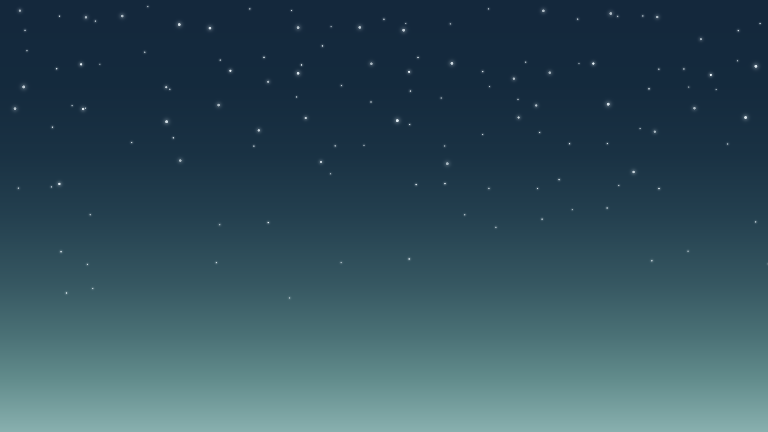
This background is drawn by a Shadertoy shader. Its source:

```glsl
// A dusk sky: a vertical gradient from deep navy to pale teal at the horizon,
// with two jittered-grid layers of stars that thin out toward the bottom.
// Each grid cell holds at most one star, drawn as a soft disc with a halo.

#define BRIGHT_CELLS 9.0     // cells per canvas height
#define FAINT_CELLS 11.0
#define BRIGHT_RADIUS 0.0033 // in canvas heights
#define FAINT_RADIUS 0.0017
#define BRIGHT_CHANCE 0.70
#define FAINT_CHANCE 0.72
#define HALO_STRENGTH 0.28
#define STAR_COLOR vec3(0.94, 0.98, 1.0)

const int STOP_COUNT = 8;
const float STOP_DEPTH[STOP_COUNT] =
    float[](0.0, 0.20, 0.36, 0.50, 0.655, 0.775, 0.875, 1.0);
const vec3 STOP_COLOR[STOP_COUNT] = vec3[](
    vec3(0.078, 0.155, 0.235), vec3(0.080, 0.165, 0.240),
    vec3(0.100, 0.195, 0.265), vec3(0.140, 0.250, 0.310),
    vec3(0.210, 0.340, 0.380), vec3(0.290, 0.440, 0.460),
    vec3(0.380, 0.545, 0.545), vec3(0.535, 0.690, 0.685));

// Three independent random values per cell
vec3 hash3(vec2 cell) {
    vec3 p = fract(cell.xyx * vec3(0.1031, 0.1030, 0.0973));
    p += dot(p, p.yxz + 33.33);
    return fract((p.xxy + p.yzz) * p.zyx);
}

// Sky color at a depth of 0 (top) to 1 (horizon)
vec3 skyGradient(float depth) {
    vec3 color = STOP_COLOR[0];
    for (int i = 1; i < STOP_COUNT; i++) {
        float t = (depth - STOP_DEPTH[i - 1]) / (STOP_DEPTH[i] - STOP_DEPTH[i - 1]);
        color = mix(color, STOP_COLOR[i], clamp(t, 0.0, 1.0));
    }
    return color;
}

// Coverage of one star layer; fade holds the depths where it starts and ends
float starLayer(vec2 p, float cells, float radius, float chance, vec2 fade, float seed) {
    vec2 cell = floor(p * cells);
    vec3 place = hash3(cell + seed);
    vec3 look = hash3(cell + seed + 57.0);
    vec2 center = (cell + mix(vec2(0.16), vec2(0.84), place.xy)) / cells;

    float density = chance * (1.0 - smoothstep(fade.x, fade.y, center.y));
    float present = step(place.z, density);

    float dist = length(p - center);
    float size = radius * mix(0.8, 1.1, look.x);
    float pixel = 1.0 / iResolution.y;
    float disc = 1.0 - smoothstep(size - 0.6 * pixel, size + 0.6 * pixel, dist);
    float halo = HALO_STRENGTH * exp(-dist * dist / (size * size * 4.5));
    return present * mix(0.65, 1.0, look.y) * max(disc, halo);
}

void mainImage(out vec4 fragColor, in vec2 fragCoord) {
    // Canvas heights, measured downward from the top edge
    vec2 p = vec2(fragCoord.x, iResolution.y - fragCoord.y) / iResolution.y;
    vec3 color = skyGradient(p.y);

    // Stars: a few bright ones high up, many faint ones reaching lower
    float bright = starLayer(p, BRIGHT_CELLS, BRIGHT_RADIUS, BRIGHT_CHANCE,
                             vec2(0.22, 0.52), 11.0);
    float faint = starLayer(p, FAINT_CELLS, FAINT_RADIUS, FAINT_CHANCE,
                            vec2(0.35, 0.80), 83.0);
    color = mix(color, STAR_COLOR, max(bright, faint));

    fragColor = vec4(color, 1.0);
}
```
